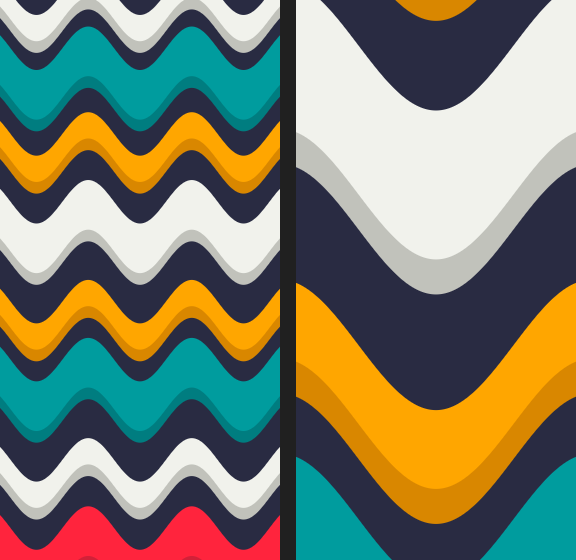
Left, the full canvas; right, a detail of the centre.
Write a Shadertoy shader that draws this pattern.

```glsl
// Stacked wavy ribbons in four colours on navy, each with a darker lower lip.
// Every edge is the same sine wave; subtracting it from the height flattens the
// ribbons, which are then painted from top to bottom with antialiased edges.

// Lengths are in canvas widths; heights run down from the top edge.
const float TAU = 6.2831853;
const float WAVE_PERIOD = 0.3698;
const float WAVE_AMPLITUDE = 0.0776;
const float TROUGH_X = 0.5;
const float THIN_FACE = 0.0938;
const float WIDE_FACE = 0.1773;
const float LIP = 0.0417;

const vec3 NAVY = vec3(0.16, 0.17, 0.26);

const int CREAM = 0;
const int TEAL = 1;
const int AMBER = 2;
const int RED = 3;

const vec3 FACE_COLOR[4] = vec3[4](
    vec3(0.945, 0.95, 0.925), vec3(0.0, 0.61, 0.62),
    vec3(1.0, 0.65, 0.0), vec3(1.0, 0.14, 0.24));
const vec3 LIP_COLOR[4] = vec3[4](
    vec3(0.755, 0.76, 0.735), vec3(0.0, 0.49, 0.5),
    vec3(0.85, 0.53, 0.0), vec3(0.82, 0.13, 0.22));

// Ribbons from top to bottom: mean height of the upper edge, face width, colour
const int RIBBONS = 8;
const float RIBBON_TOP[RIBBONS] = float[RIBBONS](
    -0.0242, 0.1724, 0.4784, 0.7206, 1.0773, 1.2844, 1.6424, 1.8859);
const float RIBBON_FACE[RIBBONS] = float[RIBBONS](
    THIN_FACE, WIDE_FACE, THIN_FACE, WIDE_FACE,
    THIN_FACE, WIDE_FACE, THIN_FACE, WIDE_FACE);
const int RIBBON_HUE[RIBBONS] = int[RIBBONS](
    CREAM, TEAL, AMBER, CREAM, AMBER, TEAL, CREAM, RED);

// Coverage of the region below an edge, softened over one pixel
float below(float height, float edge, float softness) {
    return clamp((height - edge) / softness + 0.5, 0.0, 1.0);
}

void mainImage(out vec4 fragColor, in vec2 fragCoord) {
    float pixel = 1.0 / iResolution.x;
    float x = fragCoord.x * pixel;
    float y = (iResolution.y - fragCoord.y) * pixel;

    // Straighten the wave and widen the edge filter where it is steep
    float frequency = TAU / WAVE_PERIOD;
    float phase = (x - TROUGH_X) * frequency;
    float height = y - WAVE_AMPLITUDE * cos(phase);
    float slope = WAVE_AMPLITUDE * frequency * sin(phase);
    float softness = pixel * sqrt(1.0 + slope * slope);

    // Paint face, lip and the navy gap of each ribbon in turn
    vec3 color = NAVY;
    for (int i = 0; i < RIBBONS; i++) {
        float top = RIBBON_TOP[i];
        float lipTop = top + RIBBON_FACE[i];
        int hue = RIBBON_HUE[i];
        color = mix(color, FACE_COLOR[hue], below(height, top, softness));
        color = mix(color, LIP_COLOR[hue], below(height, lipTop, softness));
        color = mix(color, NAVY, below(height, lipTop + LIP, softness));
    }

    fragColor = vec4(color, 1.0);
}
```
